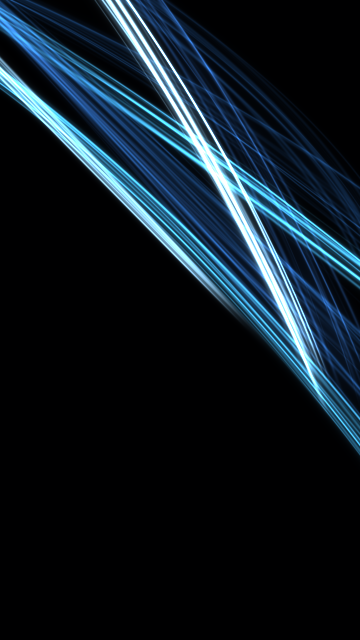
Write a WebGL 1 fragment shader that draws this background.

```glsl
precision highp float;
uniform vec2 u_resolution;

float hash(float n) {
  return fract(sin(n * 12.9898) * 43758.5453);
}

// Light from a bundle of strands along y = a + b x + c x^2.
// spread: bundle width at x = 0 and x = 1; span: where it begins and ends.
float bundle(vec2 p, vec3 curve, vec2 spread, vec2 span, float seed) {
  float slope = curve.y + 2.0 * curve.z * p.x;
  float middle = curve.x + p.x * (curve.y + p.x * curve.z);
  float d = (p.y - middle) / sqrt(1.0 + slope * slope);
  float width = mix(spread.x, spread.y, clamp(p.x, 0.0, 1.2));
  float light = 0.0;

  for (int i = 0; i < 14; i++) {
    float n = float(i) + seed * 17.0;
    float lane = (float(i) + hash(n)) / 14.0 - 0.5;
    // Strands drift slowly across their bundle
    float drift = 0.12 * sin(p.x * 3.0 + 6.283 * hash(n + 3.7));
    float offset = (lane + drift) * width;
    float thickness = mix(0.0019, 0.0042, hash(n + 7.1));
    float power = 0.08 + pow(hash(n + 11.3), 2.5);
    float finish = span.y - 0.16 * hash(n + 19.9);
    float fade = smoothstep(span.x - 0.1, span.x + 0.1, p.x)
               * (1.0 - smoothstep(finish - 0.22, finish, p.x));
    float q = (d - offset) / thickness;
    light += power * fade * (exp(-q * q) + 0.06 * exp(-q * q * 0.06));
  }

  // Soft haze around the strands
  float h = d / (width * 0.48 + 0.003);
  float ends = smoothstep(span.x - 0.1, span.x + 0.1, p.x)
             * (1.0 - smoothstep(span.y - 0.3, span.y, p.x));
  return light + 0.13 * ends * exp(-h * h * 1.6);
}

void main() {
  // Canvas width is one unit, with y measured down from the top
  vec2 uv = gl_FragCoord.xy / u_resolution;
  vec2 p = vec2(uv.x, (1.0 - uv.y) * 16.0 / 9.0);
  vec2 steep = p.yx;

  vec3 navy = vec3(0.09, 0.23, 0.40);
  vec3 blue = vec3(0.20, 0.43, 0.76);
  vec3 cyan = vec3(0.25, 0.64, 0.85);
  vec3 ice = vec3(0.60, 0.84, 1.00);
  vec3 color = vec3(0.0, 0.0, 0.004);

  // Faint veils behind
  color += navy * 0.55 * bundle(p, vec3(-0.02, 0.45, 0.17), vec2(0.05, 0.13), vec2(-0.2, 1.4), 1.0);
  color += navy * 0.35 * bundle(steep, vec3(0.40, 1.35, -0.60), vec2(0.07, 0.14), vec2(-0.2, 0.9), 2.0);
  color += navy * 0.80 * bundle(p, vec3(0.02, 0.92, 0.08), vec2(0.07, 0.20), vec2(-0.2, 1.35), 3.0);

  // Blue fan and the arc on the right
  color += blue * 0.62 * bundle(p, vec3(0.05, 1.02, 0.01), vec2(0.04, 0.17), vec2(-0.2, 1.05), 4.0);
  color += blue * 0.60 * bundle(steep, vec3(0.405, 0.75, -0.194), vec2(0.09, 0.12), vec2(-0.2, 1.2), 5.0);

  // Crossing ribbon, brighter towards the right
  float rise = mix(0.45, 1.15, smoothstep(0.1, 0.6, p.x));
  color += cyan * rise * bundle(p, vec3(0.05, 0.62, 0.078), vec2(0.055, 0.07), vec2(-0.2, 1.5), 6.0);

  // Lower cyan ribbon and its sharp edge
  color += cyan * 0.95 * bundle(p, vec3(0.213, 0.75, 0.26), vec2(0.05, 0.065), vec2(-0.2, 1.5), 7.0);
  color += ice * 1.00 * bundle(p, vec3(0.19, 1.03, 0.01), vec2(0.035, 0.012), vec2(-0.2, 0.82), 8.0);

  // Main white sweep
  color += ice * 1.45 * bundle(steep, vec3(0.3125, 0.68, -0.13), vec2(0.08, 0.05), vec2(-0.2, 1.18), 9.0);

  gl_FragColor = vec4(min(color, 1.0), 1.0);
}
```
